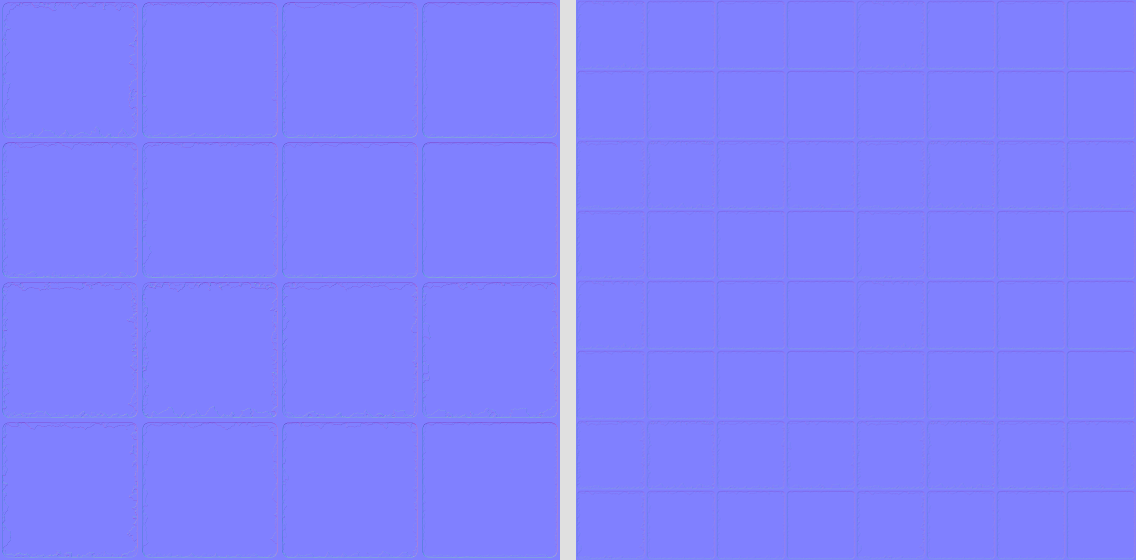
Left: one tile. Right: repeated 2 by 2.
Give the GLSL for this texture map, as a three.js fragment shader.

```glsl
// Tangent-space normal map of a 4 x 4 grid of raised, rounded square tiles with
// chipped rims. A height field (rounded-box distance, eroded by cellular noise)
// is differenced over its sampling footprint; the slope becomes colour (green down).
varying vec2 vUv;

const float TILES = 4.0;          // repeats across and up
const float HALF_GROUT = 0.0195;  // lengths below are in units of one repeat
const float CORNER = 0.046;
const float EDGE_SOFT = 0.0017;
const float CHIP_SOFT = 0.0022;
const float MIN_FOOTPRINT = 0.003;
const float RELIEF = 0.0022;

vec2 hash2(vec2 p) {
  return fract(sin(vec2(dot(p, vec2(127.1, 311.7)), dot(p, vec2(269.5, 183.3)))) * 4375.85);
}

// Distance to the nearest scattered point
float cellular(vec2 p) {
  vec2 cell = floor(p), f = p - cell;
  float nearest = 4.0;
  for (int y = -1; y <= 1; y++) {
    for (int x = -1; x <= 1; x++) {
      vec2 o = vec2(float(x), float(y));
      vec2 r = o + hash2(cell + o) - f;
      nearest = min(nearest, dot(r, r));
    }
  }
  return sqrt(nearest);
}

// Positive inside the tile, zero on its rim
float rimDistance(vec2 p, float halfSize, float radius) {
  vec2 q = abs(p) - halfSize + radius;
  return radius - length(max(q, 0.0)) - min(max(q.x, q.y), 0.0);
}

// 1 where the rim has broken away up to the given reach
float chipMask(float rim, float reach) {
  return 1.0 - smoothstep(reach - CHIP_SOFT, reach + CHIP_SOFT, rim);
}

// Wear differs by row and column, with a little scatter
float tileWear(vec2 id) {
  float byRow = 0.2 * cos(2.1 * (id.y - 0.8));
  float byColumn = 0.1 * (1.5 - id.x);
  return clamp(0.6 + byRow + byColumn + 0.2 * (hash2(id + 5.0).x - 0.5), 0.2, 0.95);
}

float tileHeight(vec2 p, vec2 seed, float wear) {
  float rim = rimDistance(p, 0.5 - HALF_GROUT, CORNER);
  float body = smoothstep(-EDGE_SOFT, EDGE_SOFT, rim);
  if (rim < -0.02 || rim > 0.13) return body;

  // Broken stretches alternate with sound ones along each side
  float patches = 0.5 * (sin(p.x * 21.0 + seed.x) + sin(p.y * 23.0 + seed.y));
  float coarse = cellular(p * 13.0 + seed);
  float fine = cellular(p * 36.0 + seed.yx);
  float broad = wear * 0.1 * (coarse - 0.24 + 0.3 * patches + 0.4 * (fine - 0.4));
  float small = wear * 0.06 * (fine - 0.34 - 0.5 * patches);

  float loss = 0.42 * chipMask(rim, broad) + 0.25 * chipMask(rim, small);
  return body * (1.0 - loss * (0.3 + 0.7 * wear));
}

// Downhill slope, averaged over the footprint of one sample
vec2 tileTilt(vec2 p, vec2 seed, float wear, float footprint) {
  vec2 e = vec2(0.5 * footprint, 0.0);
  return RELIEF / footprint * vec2(
    tileHeight(p - e.xy, seed, wear) - tileHeight(p + e.xy, seed, wear),
    tileHeight(p - e.yx, seed, wear) - tileHeight(p + e.yx, seed, wear));
}

vec3 encodeTilt(vec2 tilt) {
  return vec3(0.5 + 0.5 * tilt * vec2(1.0, -1.0), 1.0 - 0.46 * length(tilt));
}

void main() {
  vec2 grid = vUv * TILES;
  vec2 id = mod(floor(grid), TILES);
  vec2 p = fract(grid) - 0.5;
  vec2 seed = 40.0 * hash2(id + 1.0) + id * 37.0;
  float footprint = max(fwidth(vUv.x) * TILES, MIN_FOOTPRINT);
  gl_FragColor = vec4(encodeTilt(tileTilt(p, seed, tileWear(id), footprint)), 1.0);
}
```
